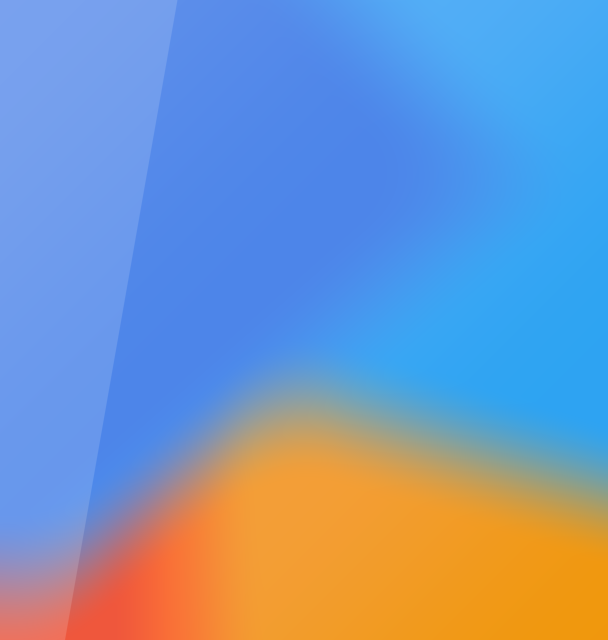
Reproduce this background procedurally as a WebGL 1 fragment shader.

```glsl
precision highp float;

uniform vec2 u_resolution;

const vec3 PALE_BLUE = vec3(0.380, 0.567, 0.920);
const vec3 DEEP_BLUE = vec3(0.302, 0.522, 0.914);
const vec3 PALE_CYAN = vec3(0.325, 0.682, 0.965);
const vec3 DEEP_CYAN = vec3(0.180, 0.641, 0.949);
const vec3 RED = vec3(0.937, 0.340, 0.235);
const vec3 CORAL = vec3(0.980, 0.430, 0.215);
const vec3 PALE_ORANGE = vec3(0.953, 0.620, 0.215);
const vec3 DEEP_ORANGE = vec3(0.941, 0.594, 0.050);

// Polynomial smooth minimum and maximum, k sets the rounding
float smoothMin(float a, float b, float k) {
  float h = max(k - abs(a - b), 0.0) / k;
  return min(a, b) - 0.25 * k * h * h;
}

float smoothMax(float a, float b, float k) {
  return -smoothMin(-a, -b, k);
}

// Signed distance to a line through a point, positive along the normal
float halfPlane(vec2 p, vec2 point, vec2 normal) {
  return dot(p - point, normalize(normal));
}

// Height of a sloped line at x
float lineHeight(float x, vec2 point, float slope) {
  return point.y + slope * (x - point.x);
}

// Soft step centred on zero
float blurStep(float d, float blur) {
  return smoothstep(-blur, blur, d);
}

// Blue wedge pointing right, surrounded by cyan
vec3 coolField(vec2 p, float diagonal) {
  vec3 blue = mix(PALE_BLUE, DEEP_BLUE, smoothstep(0.0, 0.85, diagonal));
  vec3 cyan = mix(PALE_CYAN, DEEP_CYAN, smoothstep(0.6, 1.5, diagonal));
  float upper = halfPlane(p, vec2(0.534, 1.0), vec2(0.74, 0.67));
  float lower = halfPlane(p, vec2(0.56, 0.512), vec2(0.66, -0.75));
  return mix(blue, cyan, blurStep(smoothMax(upper, lower, 0.12), 0.115));
}

// Red at the left running through coral into orange
vec3 warmField(vec2 p, float diagonal) {
  vec3 orange = mix(PALE_ORANGE, DEEP_ORANGE, smoothstep(1.2, 1.95, diagonal));
  vec3 red = mix(RED, CORAL, smoothstep(0.17, 0.28, p.x));
  return mix(red, orange, smoothstep(0.24, 0.42, p.x + 0.05 * p.y));
}

// Top of the warm hill: flat, then rising to a peak, then falling
float hillHeight(float x) {
  float rise = lineHeight(x, vec2(0.143, 0.134), 0.84);
  float fall = lineHeight(x, vec2(0.547, 0.349), -0.306);
  return smoothMax(smoothMin(rise, fall, 0.10), 0.088, 0.06);
}

void main() {
  vec2 p = gl_FragCoord.xy / u_resolution.y;
  float diagonal = p.x + 1.0 - p.y;

  // Blurred colour fields
  float warmth = blurStep(hillHeight(p.x) - p.y, 0.115);
  vec3 color = mix(coolField(p, diagonal), warmField(p, diagonal), warmth);

  // Translucent slanted panel
  float panelEdge = halfPlane(p, vec2(0.1016, 0.0), vec2(-1.0, 0.1757));
  float panel = blurStep(panelEdge, 0.75 / u_resolution.y);
  color = mix(color, vec3(1.0), 0.15 * panel);

  gl_FragColor = vec4(color, 1.0);
}
```
